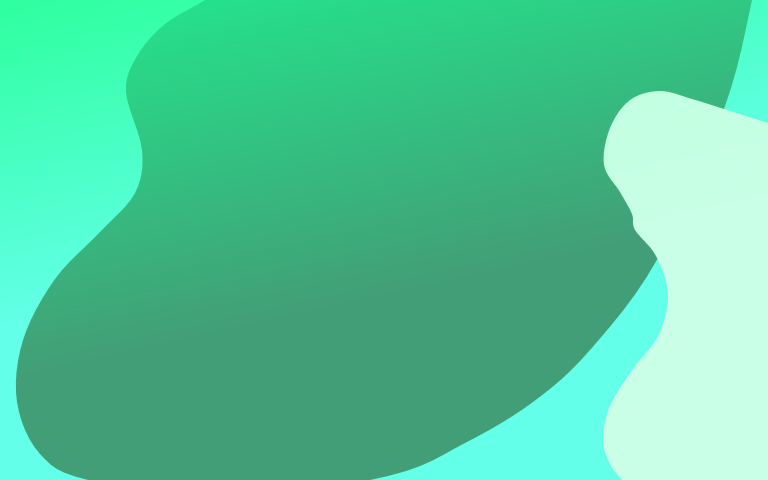
Reproduce this background procedurally as a Shadertoy shader.

```glsl
const int COUNT = 22;  // control points per outline
const int STEPS = 6;   // straight pieces per curve span

// Control points on a canvas 480 units high, origin at the lower left
const vec2 GREEN_BLOB[COUNT] = vec2[COUNT](
    vec2(205, 480), vec2(165, 456), vec2(137, 424), vec2(126, 388),
    vec2(142, 330), vec2(135, 287), vec2(100, 248), vec2(55, 201),
    vec2(23, 140), vec2(17, 78), vec2(40, 26), vec2(88, 0),
    vec2(225, -20), vec2(388, 4), vec2(465, 37), vec2(533, 78),
    vec2(590, 130), vec2(658, 222), vec2(724, 371), vec2(752, 480),
    vec2(762, 540), vec2(250, 510));

const vec2 PALE_BLOB[COUNT] = vec2[COUNT](
    vec2(830, 338), vec2(768, 357), vec2(724, 371), vec2(692, 381),
    vec2(660, 389), vec2(630, 380), vec2(610, 352), vec2(604, 315),
    vec2(620, 288), vec2(632, 266), vec2(635, 250), vec2(656, 224),
    vec2(668, 185), vec2(658, 144), vec2(632, 110), vec2(609, 72),
    vec2(603, 40), vec2(609, 18), vec2(622, 0), vec2(660, -40),
    vec2(830, -40), vec2(870, 180));

// Catmull-Rom curve from b to c
vec2 spline(vec2 a, vec2 b, vec2 c, vec2 d, float t) {
    return b + 0.5 * t * (c - a + t * (2.0 * a - 5.0 * b + 4.0 * c - d
             + t * (3.0 * (b - c) + d - a)));
}

// Signed distance to a closed smooth outline, negative inside
float blobDistance(vec2 p, vec2 outline[COUNT]) {
    float nearest = 1e9;
    float side = 1.0;
    vec2 start = outline[0];
    for (int i = 0; i < COUNT; i++) {
        vec2 a = outline[(i + COUNT - 1) % COUNT];
        vec2 b = outline[i];
        vec2 c = outline[(i + 1) % COUNT];
        vec2 d = outline[(i + 2) % COUNT];
        for (int k = 1; k <= STEPS; k++) {
            vec2 end = spline(a, b, c, d, float(k) / float(STEPS));
            vec2 edge = end - start;
            vec2 rel = p - start;
            vec2 gap = rel - edge * clamp(dot(rel, edge) / dot(edge, edge), 0.0, 1.0);
            nearest = min(nearest, dot(gap, gap));

            // Each crossing of the horizontal ray flips the side
            if ((start.y > p.y) != (end.y > p.y)
                && rel.x < edge.x * rel.y / edge.y) side = -side;
            start = end;
        }
    }
    return side * sqrt(nearest);
}

void mainImage(out vec4 fragColor, in vec2 fragCoord) {
    float pixel = 480.0 / iResolution.y;
    vec2 p = fragCoord * pixel;

    // Tilted depth below the top left corner, shared by all gradients
    float depth = 480.0 - p.y + 0.22 * p.x;

    // Backdrop
    vec3 color = mix(vec3(0.18, 1.0, 0.62), vec3(0.39, 1.0, 0.91),
                     clamp(depth / 330.0, 0.0, 1.0));

    // Large green blob
    vec3 green = mix(vec3(0.14, 0.89, 0.55), vec3(0.26, 0.62, 0.463),
                     clamp((depth - 30.0) / 350.0, 0.0, 1.0));
    float cover = clamp(0.5 - blobDistance(p, GREEN_BLOB) / pixel, 0.0, 1.0);
    color = mix(color, green, cover);

    // Pale blob in front
    vec3 pale = mix(vec3(0.76, 1.0, 0.88), vec3(0.785, 1.0, 0.902),
                    clamp((depth - 220.0) / 160.0, 0.0, 1.0));
    cover = clamp(0.5 - blobDistance(p, PALE_BLOB) / pixel, 0.0, 1.0);
    color = mix(color, pale, cover);

    fragColor = vec4(color, 1.0);
}
```
